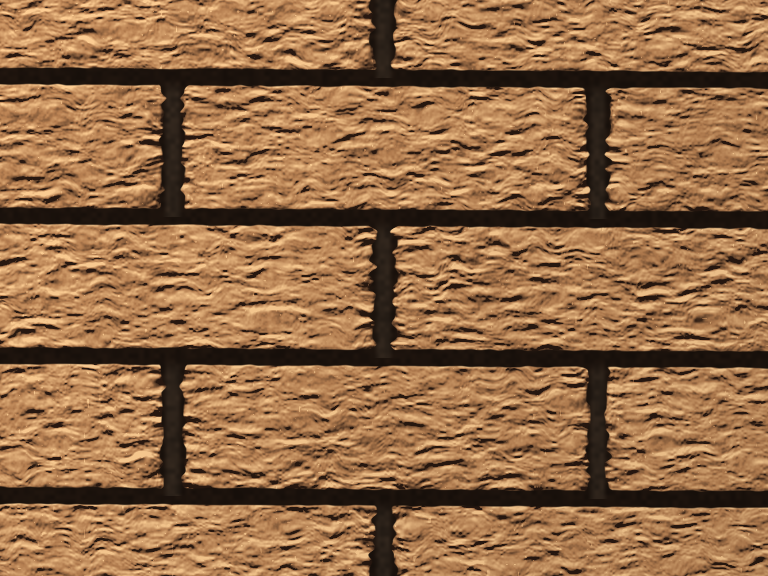
Reproduce this texture procedurally as a Shadertoy shader.

```glsl
// Running-bond wall of wrinkled tan clay bricks with deep, dark recessed joints.

// Layout, in units of the canvas height
const vec2 PITCH = vec2(0.738, 0.2427);    // brick plus joint
const vec2 JOINT = vec2(0.034, 0.0290);    // joint widths
const vec2 ORIGIN = vec2(0.300, 0.140);    // corner of the first even course
const float COURSE_SHIFT = 0.366;          // sideways shift of odd courses
const float TILT = 0.0055;                 // slight fall of the courses to the right
const float CORNER = 0.005;
const float END_RAGGED = 0.016;            // raggedness of the brick ends
const float BED_RAGGED = 0.003;            // raggedness of the long edges

// Surface
const vec2 WRINKLE = vec2(31.0, 76.0);     // wrinkles per unit, across and up
const vec2 LIGHT_STEP = vec2(-0.0009, 0.0034);
const float RELIEF_GAIN = 2.4;
const float BRICK_VARIATION = 0.05;

// Colours
const vec3 CREVICE = vec3(0.15, 0.09, 0.06);
const vec3 CLAY = vec3(0.69, 0.48, 0.305);
const vec3 HIGHLIGHT = vec3(0.95, 0.77, 0.55);
const vec3 JOINT_SHADOW = vec3(0.105, 0.070, 0.047);
const vec3 JOINT_MORTAR = vec3(0.190, 0.150, 0.115);

float hash(vec2 p) {
    return fract(sin(dot(p, vec2(127.1, 311.7))) * 43758.5453);
}

float noise(vec2 p) {
    vec2 i = floor(p), f = fract(p);
    f = f * f * (3.0 - 2.0 * f);
    return mix(mix(hash(i), hash(i + vec2(1, 0)), f.x),
               mix(hash(i + vec2(0, 1)), hash(i + vec2(1, 1)), f.x), f.y);
}

// Height of the wrinkled clay: warped noise stretched sideways
float relief(vec2 p) {
    vec2 w = p + 0.016 * vec2(noise(p * 24.0), noise(p * 28.0 + 9.0));
    return 0.60 * noise(w * WRINKLE)
         + 0.28 * noise(w * WRINKLE * 2.1 + 17.0)
         + 0.11 * noise(w * vec2(190.0, 250.0) + 41.0);
}

float roundedBox(vec2 p, vec2 halfSize, float radius) {
    vec2 q = abs(p) - halfSize + radius;
    return length(max(q, 0.0)) + min(max(q.x, q.y), 0.0) - radius;
}

// Face of a brick, lit from above; edge is the distance to its outline
vec3 brickColor(vec2 p, vec2 local, vec2 halfSize, vec2 id, float edge) {
    float slope = relief(p) - relief(p + LIGHT_STEP);
    float endZone = smoothstep(0.045, 0.0, halfSize.x - abs(local.x));
    float patchiness = mix(0.75, 1.2, noise(p * vec2(7.0, 11.0)));
    float tone = 0.55 + slope * RELIEF_GAIN * (patchiness + 0.5 * endZone);

    // Crevices, faint vertical drag marks and fine grains
    tone -= 0.28 * smoothstep(0.09, 0.20, -slope);
    float drag = noise(p * vec2(130.0, 9.0)) * noise(p * vec2(15.0, 6.0) + 5.0);
    tone += 0.16 * (drag - 0.25);
    tone += 0.10 * (noise(p * 290.0) - 0.5);
    tone += 0.30 * smoothstep(0.90, 0.98, noise(p * 150.0 + 73.0));

    // Bright upper arris, shaded lower arris and right end
    float rim = smoothstep(-0.006, -0.001, edge);
    tone += rim * (local.y > halfSize.y - 0.008 ? 0.16 : -0.18);
    tone -= 0.14 * endZone * step(0.0, local.x);
    tone += BRICK_VARIATION * (hash(id + 3.0) - 0.5);
    tone = clamp(tone, 0.0, 1.0);

    vec3 color = mix(CREVICE, CLAY, min(tone * 2.0, 1.0));
    return mix(color, HIGHLIGHT, max(tone * 2.0 - 1.0, 0.0));
}

// Recessed mortar: upright joints catch some light, bed joints stay in shadow
vec3 jointColor(vec2 p, vec2 local) {
    float across = 0.5 * PITCH.x - abs(local.x);
    float upright = smoothstep(0.019, 0.006, across);
    float lit = upright * smoothstep(0.5 * PITCH.y, 0.36 * PITCH.y, local.y);
    vec3 color = mix(JOINT_SHADOW, JOINT_MORTAR, 0.75 * lit);
    return color * (0.82 + 0.36 * noise(p * 110.0));
}

void mainImage(out vec4 fragColor, in vec2 fragCoord) {
    vec2 p = fragCoord / iResolution.y;
    float pixel = 1.0 / iResolution.y;

    // Find the brick
    vec2 wall = p + vec2(0.0, TILT * p.x) - ORIGIN;
    float course = floor(wall.y / PITCH.y);
    wall.x -= COURSE_SHIFT * mod(course, 2.0);
    vec2 id = vec2(floor(wall.x / PITCH.x), course);
    vec2 local = (fract(wall / PITCH) - 0.5) * PITCH;

    // Outline with torn ends and nearly straight beds
    vec2 halfSize = 0.5 * (PITCH - JOINT);
    vec2 outline = halfSize;
    outline.x += END_RAGGED * (noise(p * vec2(20.0, 82.0) + 31.0) - 0.62);
    outline.y += BED_RAGGED * (noise(p * vec2(60.0, 20.0)) - 0.5);
    float edge = roundedBox(local, outline, CORNER);
    float coverage = 1.0 - smoothstep(-pixel, pixel, edge);

    vec3 brick = brickColor(p, local, halfSize, id, edge);
    vec3 color = mix(jointColor(p, local), brick, coverage);

    // Gentle fall-off of light to the lower right
    color *= 1.03 - 0.05 * p.x + 0.04 * (p.y - 0.5);
    fragColor = vec4(color, 1.0);
}
```
